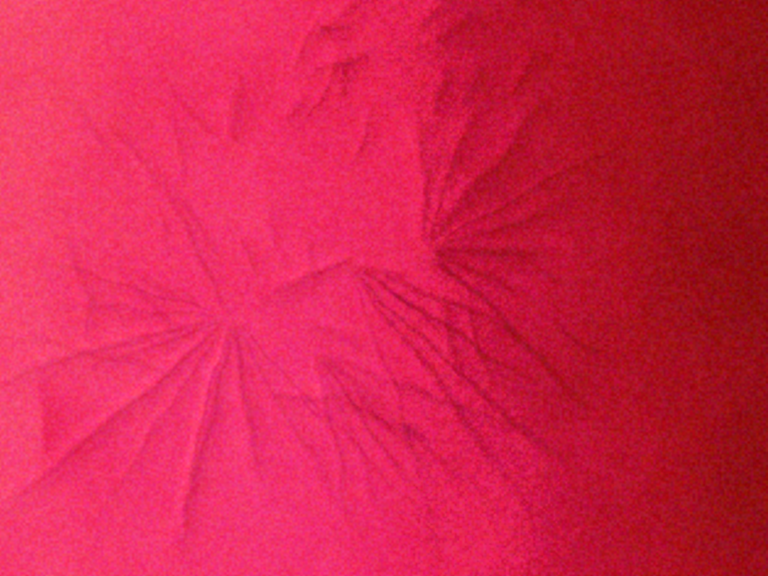
Give the GLSL for this texture, as a WebGL 2 fragment shader.

```glsl
#version 300 es
precision highp float;
// Crumpled red cotton cloth: creases fanning from pinched knots, lit from the left.
uniform vec2 u_resolution;
out vec4 fragColor;

float hash(vec2 p) {
  vec3 q = fract(vec3(p.xyx) * 0.1031);
  q += dot(q, q.yzx + 33.33);
  return fract((q.x + q.y) * q.z);
}

float noise(vec2 p) {
  vec2 cell = floor(p), f = fract(p);
  f = f * f * (3.0 - 2.0 * f);
  return mix(mix(hash(cell), hash(cell + vec2(1, 0)), f.x),
             mix(hash(cell + vec2(0, 1)), hash(cell + vec2(1, 1)), f.x), f.y);
}

float fbm(vec2 p) {
  float sum = 0.0, gain = 0.5;
  for (int i = 0; i < 4; i++) {
    sum += gain * noise(p);
    p = mat2(1.6, 1.2, -1.2, 1.6) * p + 7.3;
    gain *= 0.5;
  }
  return sum;
}

// One fold: a dark valley line with a lit flank and a soft shaded flank.
float crease(vec2 p, vec2 start, float angle, float len, float bend, float width) {
  vec2 dir = vec2(cos(angle), sin(angle)), normal = vec2(-dir.y, dir.x);
  vec2 q = vec2(dot(p - start, dir), dot(p - start, normal));
  q.y += bend * q.x * q.x;
  float along = q.x / len;
  float s = q.y / (width * (1.0 + clamp(along, 0.0, 1.0)));
  float fade = smoothstep(0.0, 0.12, along) * (1.0 - smoothstep(0.5, 1.0, along));
  float lit = dot(normal, vec2(-0.75, 0.65));
  float flank = s * exp(-s * s * 0.12) * 0.34;
  return fade * (flank * lit - 0.8 * exp(-s * s));
}

// Creases spread over a range of angles around a knot.
float fan(vec2 p, vec2 knot, float fromAngle, float toAngle, int count, float reach, float seed) {
  float sum = 0.0;
  for (int i = 0; i < count; i++) {
    vec2 id = vec2(float(i) * 3.7 + 1.0, seed);
    float turn = (float(i) + 0.2 + 0.6 * hash(id)) / float(count);
    float len = reach * (0.5 + 0.6 * hash(id + 11.0));
    float bend = 0.5 * (hash(id + 23.0) - 0.5);
    float width = mix(0.0025, 0.006, hash(id + 37.0));
    float depth = mix(0.5, 1.1, hash(id + 51.0));
    sum += depth * crease(p, knot, mix(fromAngle, toAngle, turn), len, bend, width);
  }
  return sum;
}

// Short wrinkles scattered over an area, roughly following one heading.
float wrinkles(vec2 p, vec2 centre, vec2 extent, float heading, float seed) {
  float sum = 0.0;
  for (int i = 0; i < 15; i++) {
    vec2 id = vec2(float(i) * 2.3, seed);
    vec2 offset = vec2(hash(id), hash(id + 5.0)) - 0.5;
    float angle = heading + 1.5 * (hash(id + 9.0) - 0.5);
    sum += crease(p, centre + offset * extent, angle, mix(0.06, 0.2, hash(id + 17.0)),
                  3.0 * (hash(id + 29.0) - 0.5), mix(0.0025, 0.007, hash(id + 41.0)));
  }
  return sum;
}

float ramp(float a, float b, float t) { return clamp((t - a) / (b - a), 0.0, 1.0); }

vec3 dye(float tone) {
  vec3 c = mix(vec3(0.54, 0.05, 0.07), vec3(0.67, 0.06, 0.125), ramp(0.02, 0.27, tone));
  c = mix(c, vec3(0.78, 0.07, 0.23), ramp(0.27, 0.46, tone));
  c = mix(c, vec3(0.91, 0.13, 0.32), ramp(0.46, 0.62, tone));
  c = mix(c, vec3(0.95, 0.19, 0.40), ramp(0.62, 0.82, tone));
  return mix(c, vec3(0.98, 0.30, 0.46), ramp(0.82, 1.1, tone));
}

void main() {
  vec2 p = gl_FragCoord.xy / u_resolution.y;
  p.x += 0.5 * (4.0 / 3.0 - u_resolution.x / u_resolution.y);

  // Light falling off to the right, with slow undulations
  float across = p.x + 0.15 * (p.y - 0.5) + 0.08 * (fbm(p * 2.6 + 3.0) - 0.47);
  float tone = 0.83 - 0.81 * smoothstep(0.36, 1.47, across);
  tone += 0.12 * (1.0 - smoothstep(0.0, 0.3, p.x));
  tone += 0.22 * (fbm(p * vec2(7.0, 6.0)) - 0.47);

  // Folds
  vec2 w = p + 0.016 * (vec2(noise(p * 15.0), noise(p * 15.0 + 40.0)) - 0.5);
  w += 0.005 * (vec2(noise(p * 45.0), noise(p * 45.0 + 70.0)) - 0.5);
  float folds = fan(w, vec2(0.40, 0.45), 2.6, 5.6, 11, 0.60, 2.0);
  folds += fan(w, vec2(0.40, 0.45), 1.95, 2.1, 1, 0.55, 7.0);
  folds += fan(w, vec2(0.74, 0.565), -0.85, 1.7, 8, 0.46, 13.0);
  folds += fan(w, vec2(0.60, 0.55), -1.2, -0.4, 5, 0.66, 29.0);
  folds += fan(w, vec2(0.55, 0.39), -1.4, -0.4, 6, 0.62, 47.0);
  folds += fan(w, vec2(0.62, 0.56), 3.4, 3.8, 1, 0.30, 61.0);
  folds += 0.7 * wrinkles(w, vec2(0.68, 0.84), vec2(0.55, 0.32), 0.9, 91.0);
  folds += 0.7 * wrinkles(w, vec2(0.74, 0.46), vec2(0.65, 0.40), -0.8, 133.0);
  folds += 0.5 * wrinkles(w, vec2(0.40, 0.55), vec2(0.50, 0.45), 2.2, 171.0);
  folds = clamp(folds, -1.8, 1.2);

  // Sharp-edged dent near the left border
  float dent = smoothstep(0.062, 0.078, w.x) * exp(-max(w.x - 0.07, 0.0) * 20.0);
  dent *= smoothstep(0.14, 0.25, p.y) * (1.0 - smoothstep(0.28, 0.38, p.y));
  tone += 0.14 * folds - 0.32 * dent;

  // Thread grain and colour speckle
  float grain = noise(p * 235.0) + 0.5 * noise(p * 110.0 + 17.0) - 0.75;
  vec3 color = dye(tone + 0.13 * grain) * (1.0 + 0.06 * folds);
  vec3 speckle = vec3(noise(p * 210.0 + 5.0), noise(p * 220.0 + 60.0), noise(p * 190.0 + 90.0)) - 0.5;
  color += speckle * vec3(0.05, 0.09, 0.14);

  // Warmer at the upper left, pinker low in the middle
  color.b += 0.035 * exp(-6.0 * dot(p - vec2(0.55, 0.2), p - vec2(0.55, 0.2)));
  color += vec3(0.0, 0.03, -0.01) * (1.0 - smoothstep(0.0, 0.4, p.x)) * smoothstep(0.1, 0.9, p.y);
  fragColor = vec4(clamp(color, 0.0, 1.0), 1.0);
}
```
